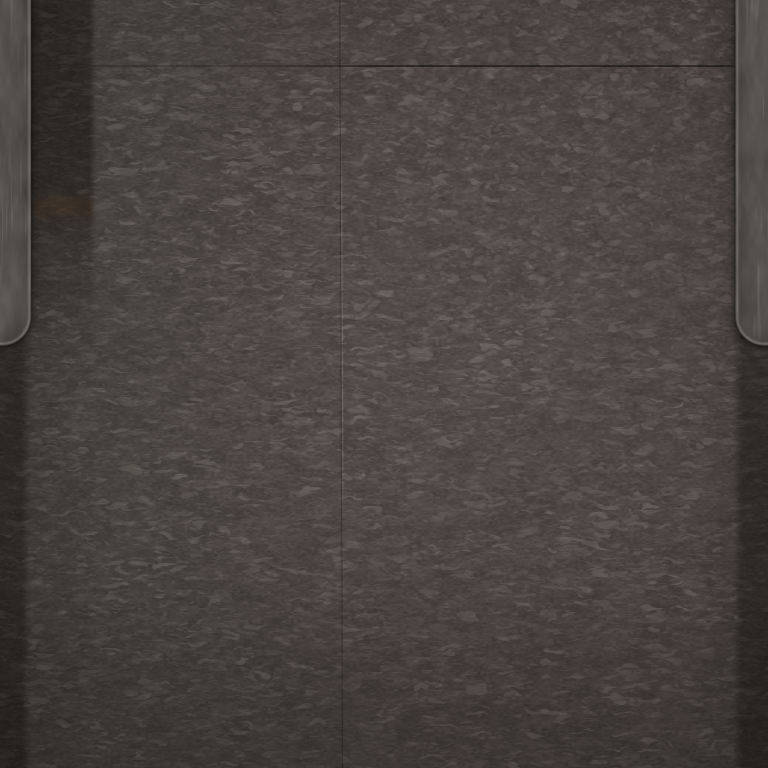
Give the GLSL for this texture, as a WebGL 1 fragment shader.

```glsl
precision highp float;

uniform vec2 u_resolution;

const vec3 STONE = vec3(0.305, 0.275, 0.263);
const vec3 FLECK = vec3(0.435, 0.402, 0.382);
const vec3 RAIL = vec3(0.355, 0.340, 0.328);
const vec3 RUST = vec3(0.34, 0.25, 0.18);

float hash(vec2 p) {
  vec3 q = fract(p.xyx * vec3(0.1031, 0.1030, 0.0973));
  q += dot(q, q.yzx + 33.33);
  return fract((q.x + q.y) * q.z);
}

float noise(vec2 p) {
  vec2 i = floor(p), f = fract(p);
  f = f * f * (3.0 - 2.0 * f);
  float low = mix(hash(i), hash(i + vec2(1.0, 0.0)), f.x);
  float high = mix(hash(i + vec2(0.0, 1.0)), hash(i + 1.0), f.x);
  return mix(low, high, f.y);
}

float fbm(vec2 p) {
  float sum = 0.0, amp = 0.5;
  for (int i = 0; i < 4; i++) {
    sum += amp * noise(p);
    p = p * 2.03 + 17.1;
    amp *= 0.5;
  }
  return sum / 0.9375;
}

// Soft band between lo and hi
float band(float x, float lo, float hi, float soft) {
  return smoothstep(lo - soft, lo + soft, x) * (1.0 - smoothstep(hi - soft, hi + soft, x));
}

// Thin line of given half width around d = 0
float stroke(float d, float halfWidth, float aa) {
  return 1.0 - smoothstep(halfWidth - aa, halfWidth + aa, abs(d));
}

float roundedBox(vec2 p, vec2 halfSize, float radius) {
  vec2 q = abs(p) - halfSize + radius;
  return length(max(q, 0.0)) + min(max(q.x, q.y), 0.0) - radius;
}

// Ragged chips, one per cell, with random place, size and strength
float flecks(vec2 uv, vec2 cells, float roundness, float seed) {
  vec2 p = uv * cells;
  p += 0.9 * (vec2(noise(p * 1.7 + seed), noise(p * 1.7 + seed + 41.0)) - 0.5);
  vec2 home = floor(p);
  float result = 0.0;
  for (int y = -1; y <= 1; y++) {
    for (int x = -1; x <= 1; x++) {
      vec2 cell = home + vec2(float(x), float(y));
      vec2 id = cell + seed;
      vec2 d = p - cell - vec2(hash(id), hash(id + 71.3));
      d.y += d.x * (hash(id + 13.7) - 0.5) * 0.8;
      vec2 size = mix(vec2(0.56, 0.32), vec2(0.36, 0.55), roundness);
      size *= 0.55 + 0.65 * hash(id + 29.1);
      float strength = pow(hash(id + 53.9), 1.6);
      result = max(result, strength * (1.0 - smoothstep(0.55, 1.15, length(d / size))));
    }
  }
  return result;
}

// Broad light: brightest right of the middle, dim at the floor and sides
float lighting(vec2 uv) {
  float glow = exp(-dot((uv - vec2(0.59, 0.57)) * vec2(1.5, 1.6), (uv - vec2(0.59, 0.57)) * vec2(1.5, 1.6)));
  float sides = smoothstep(0.0, 0.16, uv.x) * smoothstep(0.0, 0.12, 1.0 - uv.x);
  return (0.72 + 0.32 * glow) * mix(0.9, 1.0, sides) * mix(0.88, 1.0, smoothstep(0.0, 0.3, uv.y));
}

vec3 floorColor(vec2 uv, float aa) {
  float roundness = smoothstep(0.42, 0.6, uv.x) * smoothstep(0.45, 0.7, uv.y) * 0.75;
  float large = flecks(uv, vec2(44.0, 92.0), roundness, 7.0);
  float small = flecks(uv, vec2(85.0, 190.0), roundness, 131.0);
  float patches = 0.6 + 0.8 * fbm(uv * vec2(9.0, 13.0));
  float grain = noise(uv * vec2(260.0, 420.0)) - 0.5;
  float mottle = fbm(uv * vec2(45.0, 100.0) + 9.0) - 0.5;

  vec3 color = STONE * (1.0 + 0.16 * grain + 0.25 * mottle);
  color = mix(color, FLECK, clamp((0.62 * large + 0.42 * small) * patches, 0.0, 0.85));
  color *= lighting(uv) * vec3(1.0, mix(1.025, 1.0, smoothstep(0.1, 0.6, uv.x)), 1.0);

  // Panel seams
  float seamX = uv.x - mix(0.4475, 0.444, uv.y);
  float lit = band(uv.y, 0.36, 0.78, 0.06);
  color *= 1.0 - 0.22 * stroke(seamX + 0.0015, 0.001, aa);
  color += 0.13 * stroke(seamX, 0.0008, aa) * (0.1 + 0.9 * lit) * (0.6 + 0.4 * noise(uv * 60.0));
  float across = band(uv.x, 0.12, 0.955, 0.01) * mix(0.25, 0.6, smoothstep(0.35, 0.5, uv.x));
  color *= 1.0 - across * stroke(uv.y - 0.914, 0.001, aa);

  // Dark stain, rusty smear and shaded side channels
  float stain = band(uv.x, 0.035, 0.121, 0.006) * smoothstep(0.5, 0.82, uv.y);
  color *= 1.0 - 0.34 * stain;
  float smear = band(uv.x, 0.045, 0.12, 0.006) * exp(-pow((uv.y - 0.73) / 0.016, 2.0));
  color = mix(color, RUST * (0.75 + 0.4 * mottle), 0.55 * smear);
  float channel = 1.0 - band(uv.x, 0.034, 0.96, 0.008);
  return color * (1.0 - 0.28 * channel);
}

vec3 railColor(vec2 uv, float depth) {
  float wear = fbm(uv * vec2(90.0, 28.0)) - 0.5;
  float scratch = smoothstep(0.78, 0.95, noise(uv * vec2(330.0, 14.0)));
  vec3 color = RAIL * (0.94 + 0.3 * wear) + 0.05 * scratch;
  color *= mix(0.84, 1.0, smoothstep(0.0, 0.025, depth));
  return color + 0.13 * exp(-pow((depth - 0.0025) / 0.0018, 2.0));
}

void main() {
  vec2 uv = gl_FragCoord.xy / u_resolution;
  float aa = 0.75 / min(u_resolution.x, u_resolution.y);
  vec3 color = floorColor(uv, aa);

  // One rounded rail wraps across the left and right borders
  vec2 wrapped = vec2(fract(uv.x + 0.5) - 0.5, uv.y);
  float rail = roundedBox(wrapped - vec2(-0.001, 1.05), vec2(0.0415, 0.5), 0.038);
  color *= 1.0 - 0.45 * exp(-max(rail, 0.0) / 0.004);
  color = mix(color, railColor(uv, -rail), 1.0 - smoothstep(-aa, aa, rail));

  gl_FragColor = vec4(clamp(color, 0.0, 1.0), 1.0);
}
```
